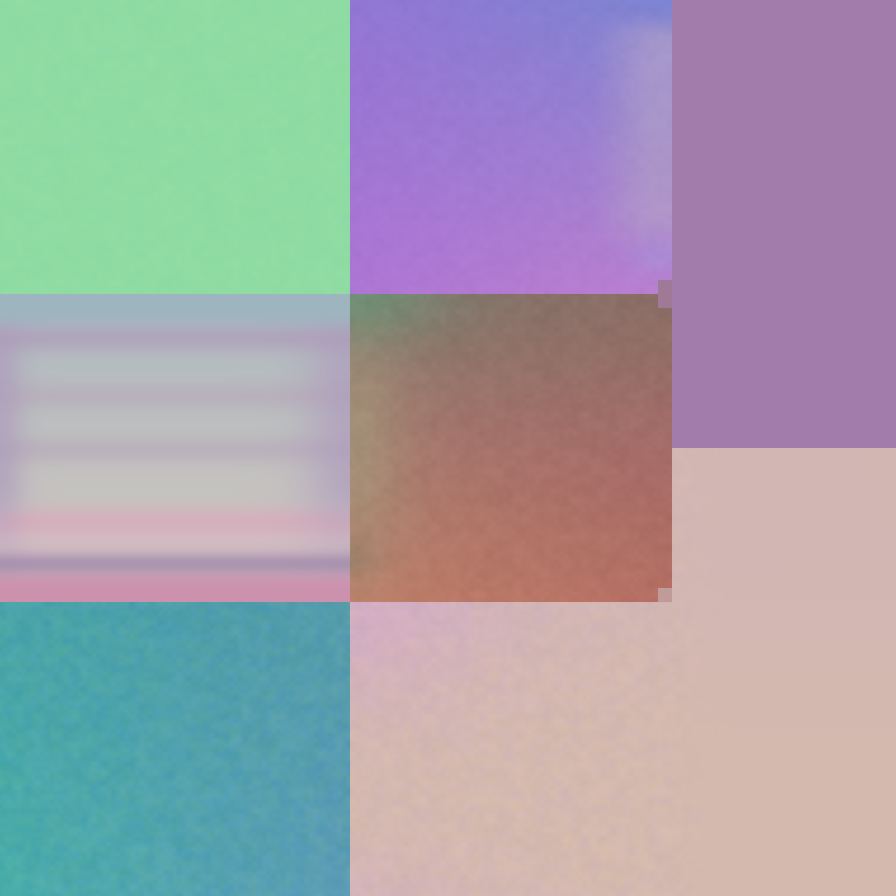
Give the GLSL for this background, as a WebGL 2 fragment shader.

```glsl
#version 300 es
precision highp float;
// Draws a patchwork of soft pastel panels in three columns with fine grain.
// Each panel blends four corner colours; glows and stripes are added by
// formula, then antialiased seams join panels into columns and columns together.

uniform vec2 u_resolution;
out vec4 outColor;

const float LEFT_SEAM = 0.3906;
const float RIGHT_SEAM = 0.75;
const float LOW_SEAM = 0.3281;
const float HIGH_SEAM = 0.6719;

float hash(vec2 p) {
  return fract(sin(dot(p, vec2(127.1, 311.7))) * 43758.5453);
}

float valueNoise(vec2 p) {
  vec2 cell = floor(p), f = fract(p);
  f = f * f * (3.0 - 2.0 * f);
  float low = mix(hash(cell), hash(cell + vec2(1, 0)), f.x);
  float high = mix(hash(cell + vec2(0, 1)), hash(cell + vec2(1, 1)), f.x);
  return mix(low, high, f.y);
}

// Centred noise of two octaves
float grain(vec2 p) {
  return 0.6 * valueNoise(p * 95.0) + 0.4 * valueNoise(p * 190.0 + 17.0) - 0.5;
}

vec3 corners(vec2 uv, vec3 lowL, vec3 lowR, vec3 highL, vec3 highR) {
  return mix(mix(lowL, lowR, uv.x), mix(highL, highR, uv.x), uv.y);
}

// Position inside a panel, 0 to 1 on both axes
vec2 panelUV(vec2 p, vec2 low, vec2 high) {
  return clamp((p - low) / (high - low), 0.0, 1.0);
}

float seam(float x, float edge, float aa) {
  return smoothstep(edge - aa, edge + aa, x);
}

float bump(float x, float centre, float width) {
  float d = (x - centre) / width;
  return exp(-d * d);
}

float boxMask(vec2 p, vec2 low, vec2 high, float aa) {
  vec2 m = smoothstep(low - aa, low + aa, p) * (1.0 - smoothstep(high - aa, high + aa, p));
  return m.x * m.y;
}

// Blurred pale bars with mauve sides and a pink foot
vec3 stripePanel(vec2 uv) {
  float t = 1.0 - uv.y;
  vec3 c = mix(vec3(0.71, 0.74, 0.75), vec3(0.77, 0.76, 0.75), smoothstep(0.2, 0.65, t));
  float gaps = bump(t, 0.33, 0.045) + bump(t, 0.505, 0.045);
  c = mix(c, vec3(0.72, 0.68, 0.73), 0.75 * gaps);
  c = mix(c, vec3(0.82, 0.74, 0.76), smoothstep(0.64, 0.78, t));
  c = mix(c, vec3(0.84, 0.67, 0.73), 0.75 * bump(t, 0.74, 0.045));
  float sides = bump(uv.x, 0.0, 0.07) + bump(uv.x, 1.0, 0.13);
  c = mix(c, vec3(0.68, 0.61, 0.74), 0.7 * sides * (1.0 - 0.6 * smoothstep(0.6, 0.8, t)));
  c = mix(c, vec3(0.62, 0.71, 0.75), 1.0 - smoothstep(0.06, 0.16, t));
  c = mix(c, vec3(0.68, 0.62, 0.73), 0.75 * bump(t, 0.145, 0.045));
  c = mix(c, vec3(0.80, 0.57, 0.68), smoothstep(0.84, 0.96, t));
  return mix(c, vec3(0.64, 0.56, 0.68), 0.85 * bump(t, 0.875, 0.035));
}

vec3 brownPanel(vec2 uv) {
  vec3 c = corners(uv, vec3(0.75, 0.50, 0.41), vec3(0.71, 0.43, 0.39),
                   vec3(0.51, 0.46, 0.42), vec3(0.54, 0.43, 0.40));
  c += vec3(0.02, -0.01, 0.01) * bump(uv.y, 0.5, 0.25);
  c = mix(c, vec3(0.64, 0.59, 0.48), 0.75 * bump(uv.x, 0.0, 0.17) * bump(uv.y, 0.52, 0.4));
  c = mix(c, vec3(0.42, 0.58, 0.47), 0.8 * bump(uv.x, 0.0, 0.28) * bump(uv.y, 1.0, 0.15));
  return mix(c, vec3(0.58, 0.49, 0.40), 0.7 * bump(uv.x, 0.0, 0.08) * bump(uv.y, 0.14, 0.06));
}

vec3 violetPanel(vec2 uv) {
  vec3 c = corners(uv, vec3(0.68, 0.46, 0.83), vec3(0.73, 0.50, 0.81),
                   vec3(0.57, 0.46, 0.83), vec3(0.49, 0.52, 0.82));
  float span = smoothstep(0.1, 0.28, uv.y) * (1.0 - smoothstep(0.86, 0.97, uv.y));
  vec3 glow = mix(vec3(0.71, 0.58, 0.78), vec3(0.63, 0.59, 0.80), uv.y);
  c = mix(c, glow, span * smoothstep(0.72, 0.97, uv.x));
  return mix(c, vec3(0.66, 0.56, 0.84), 0.7 * bump(uv.x, 0.96, 0.09) * bump(uv.y, 0.13, 0.06));
}

void main() {
  vec2 p = gl_FragCoord.xy / u_resolution;
  float aa = 0.6 / min(u_resolution.x, u_resolution.y);
  float g = grain(p);
  vec3 tint = vec3(g, 0.7 * g, grain(p + 3.7));

  // Left column: teal, stripes, green
  vec3 teal = corners(panelUV(p, vec2(0), vec2(LEFT_SEAM, LOW_SEAM)),
                      vec3(0.29, 0.68, 0.66), vec3(0.36, 0.61, 0.71),
                      vec3(0.28, 0.64, 0.66), vec3(0.33, 0.61, 0.67)) + 0.07 * tint;
  vec3 stripes = stripePanel(panelUV(p, vec2(0, LOW_SEAM), vec2(LEFT_SEAM, HIGH_SEAM)));
  vec3 green = vec3(0.56, 0.86, 0.64) + 0.02 * tint;
  float low = seam(p.y, LOW_SEAM, aa);
  float high = seam(p.y, HIGH_SEAM, aa);
  vec3 left = mix(mix(teal, stripes, low), green, high);

  // Middle column: blush, brown, violet
  vec3 sand = mix(vec3(0.83, 0.725, 0.685), vec3(0.825, 0.715, 0.70), seam(p.y, 0.25, 0.12));
  vec3 blush = sand + 0.045 * tint * (1.0 - smoothstep(0.72, 0.82, p.x));
  float lilac = bump(p.x, LEFT_SEAM, 0.16) * (bump(p.y, LOW_SEAM, 0.12) + 0.5 * bump(p.y, 0.0, 0.06));
  blush += vec3(0.0, -0.035, 0.065) * lilac;
  vec3 brown = brownPanel(panelUV(p, vec2(LEFT_SEAM, LOW_SEAM), vec2(RIGHT_SEAM, HIGH_SEAM))) + 0.04 * g;
  vec3 violet = violetPanel(panelUV(p, vec2(LEFT_SEAM, HIGH_SEAM), vec2(RIGHT_SEAM, 1.0))) + 0.025 * g;
  vec3 middle = mix(mix(blush, brown, low), violet, high);

  // Right column: sand below mauve, with two small notches beside it
  vec3 mauve = vec3(0.635, 0.49, 0.675);
  vec3 right = mix(blush, mauve, seam(p.y, 0.5, aa));
  middle = mix(middle, vec3(0.62, 0.48, 0.59), boxMask(p, vec2(0.7344, 0.6563), vec2(0.76, 0.6875), aa));
  middle = mix(middle, vec3(0.75, 0.61, 0.60), boxMask(p, vec2(0.7344, LOW_SEAM), vec2(0.76, 0.3438), aa));

  vec3 color = mix(mix(left, middle, seam(p.x, LEFT_SEAM, aa)), right, seam(p.x, RIGHT_SEAM, aa));
  outColor = vec4(color, 1.0);
}
```
